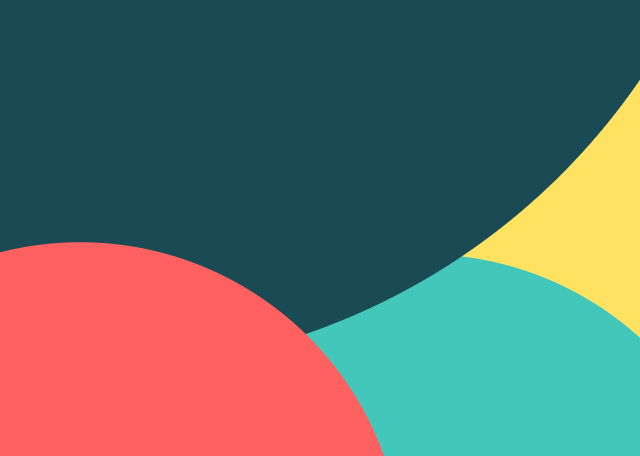
Write a WebGL 1 fragment shader that draws this background.

```glsl
precision highp float;
uniform vec2 u_resolution;

// Discs: centre x, centre y, radius, in canvas heights
#define TEAL_DISC vec3(0.9277, -0.2654, 0.7082)
#define DARK_DISC vec3(0.1945, 1.6537, 1.4656)
#define CORAL_DISC vec3(0.1758, -0.2394, 0.7082)

#define YELLOW vec3(1.00, 0.886, 0.384)
#define TEAL vec3(0.263, 0.780, 0.733)
#define DARK vec3(0.102, 0.290, 0.325)
#define CORAL vec3(1.00, 0.380, 0.380)

// Coverage of a disc, softened over one pixel
float discMask(vec2 point, vec3 disc) {
    float signedDistance = length(point - disc.xy) - disc.z;
    return clamp(0.5 - signedDistance * u_resolution.y, 0.0, 1.0);
}

void main() {
    vec2 point = gl_FragCoord.xy / u_resolution.y;

    // Layers from back to front
    vec3 color = YELLOW;
    color = mix(color, TEAL, discMask(point, TEAL_DISC));
    color = mix(color, DARK, discMask(point, DARK_DISC));
    color = mix(color, CORAL, discMask(point, CORAL_DISC));

    gl_FragColor = vec4(color, 1.0);
}
```
